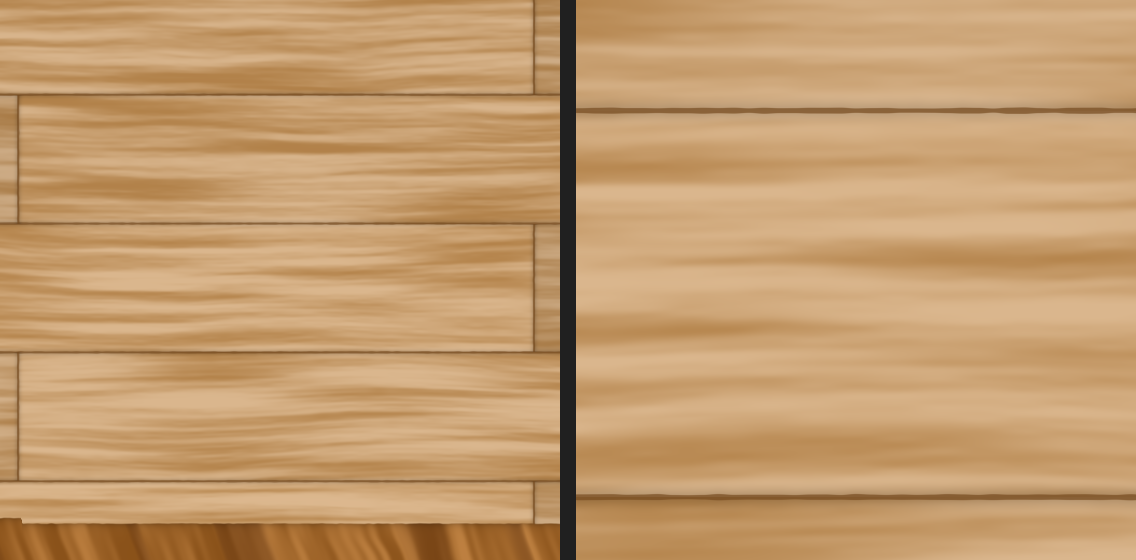
Left, the full canvas; right, a detail of the centre.
A WebGL 1 fragment shader for this texture:

```glsl
precision highp float;
uniform vec2 u_resolution;

float hash(vec2 p) {
  return fract(sin(dot(p, vec2(127.1, 311.7))) * 43758.5453);
}

float noise(vec2 p) {
  vec2 i = floor(p), f = fract(p);
  f = f * f * (3.0 - 2.0 * f);
  return mix(mix(hash(i), hash(i + vec2(1.0, 0.0)), f.x),
             mix(hash(i + vec2(0.0, 1.0)), hash(i + vec2(1.0, 1.0)), f.x), f.y);
}

// Long horizontal fibres, gently bent and shifted for each plank
float grain(vec2 p, float plank) {
  p += vec2(plank * 7.3, plank * 3.1);
  p.y += 0.024 * (noise(p * vec2(2.5, 7.0)) - 0.5);
  p.y += 0.006 * (noise(p * vec2(8.0, 20.0)) - 0.5);
  return 0.48 * noise(p * vec2(3.2, 52.0))
       + 0.32 * noise(p * vec2(4.5, 95.0) + 17.0)
       + 0.14 * noise(p * vec2(9.0, 190.0) + 41.0)
       + 0.06 * noise(p * vec2(40.0, 260.0) + 63.0);
}

// Dark core of a joint with a soft brown halo
vec3 drawSeam(vec3 color, float d, float px) {
  color *= 1.0 - 0.13 * exp(-d * d / 0.00003);
  float core = 1.0 - smoothstep(0.0014 - px * 0.5, 0.0014 + px, d);
  return mix(color, vec3(0.46, 0.29, 0.12), 0.7 * core);
}

vec3 planks(vec2 p, float px) {
  float course = (p.y - 0.1406) / 0.2301;
  float row = floor(course);
  float joint = mix(0.0325, 0.9535, mod(row, 2.0));
  float side = step(joint, p.x);
  float plank = row * 2.0 + side + 4.0;

  float g = grain(p, plank);
  vec3 color = mix(vec3(0.70, 0.51, 0.29), vec3(0.85, 0.71, 0.55),
                   smoothstep(0.12, 0.78, g));
  color *= 0.985 + 0.03 * hash(vec2(plank, 2.0));

  // End pieces are a little darker
  float endPiece = mix(1.0 - side, side, mod(row, 2.0));
  color *= 1.0 - 0.05 * endPiece;

  // Slightly ragged joints
  float ragged = 0.0008 * (noise(p * 110.0) - 0.5);
  float across = abs(fract(course + 0.5) - 0.5) * 0.2301;
  color = drawSeam(color, abs(across + ragged), px);
  return drawSeam(color, abs(p.x - joint + ragged), px);
}

// Darker board along the bottom with slanted grain
vec3 baseBoard(vec2 p, float top) {
  float x = p.x + 0.32 * p.y + 0.012 * noise(p * vec2(9.0, 22.0));
  float g = 0.6 * noise(vec2(x * 24.0, p.y * 4.0))
          + 0.4 * noise(vec2(x * 75.0, p.y * 9.0 + 8.0));
  vec3 color = mix(vec3(0.54, 0.32, 0.10), vec3(0.74, 0.50, 0.25),
                   smoothstep(0.12, 0.8, g));
  float streak = smoothstep(0.76, 0.92, noise(vec2(x * 19.0, 5.0)));
  color = mix(color, vec3(0.42, 0.23, 0.07), 0.55 * streak);
  return color * (1.0 - 0.2 * exp(min(p.y - top, 0.0) / 0.006));
}

void main() {
  vec2 p = gl_FragCoord.xy / u_resolution;
  float px = 1.0 / min(u_resolution.x, u_resolution.y);

  // The lower edge steps up at the left corner
  float top = mix(0.075, 0.065, smoothstep(0.039 - px, 0.039 + px, p.x));
  top += 0.0012 * (noise(vec2(p.x * 120.0, 3.0)) - 0.5);
  float above = smoothstep(top - px, top + px, p.y);

  vec3 color = mix(baseBoard(p, top), planks(p, px), above);
  gl_FragColor = vec4(color, 1.0);
}
```
